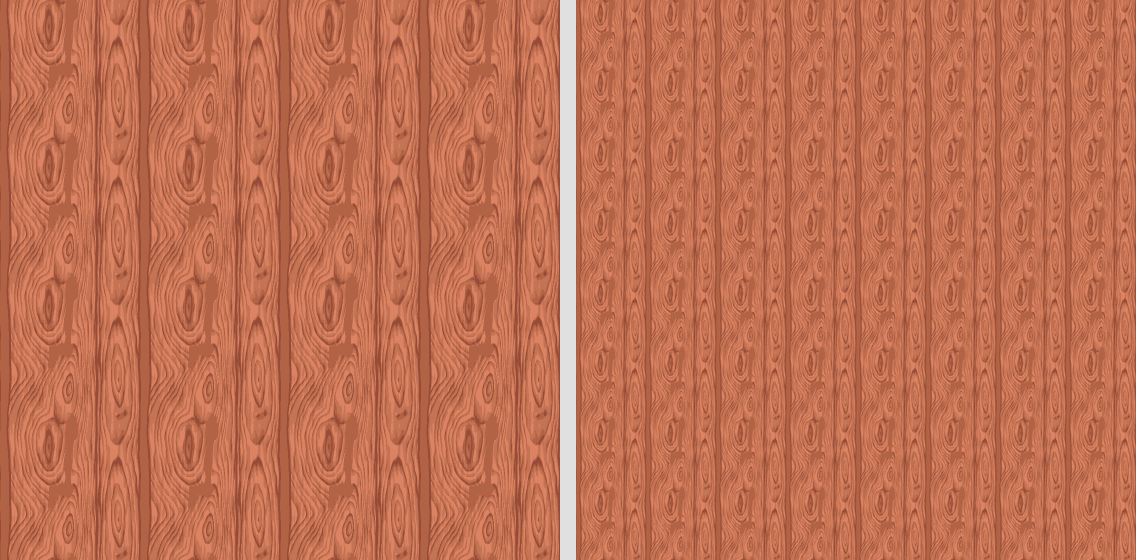
Left: one tile. Right: repeated 2 by 2.
Give the GLSL for this texture, as a Shadertoy shader.

```glsl
// Seamless wood grain: repeated planks with a dark knot, a flame figure and a narrow eye.
#define REPEATS 4.0
#define RINGS 34.0
#define BLEND 80.0
#define WARP 0.026
#define ROUGHNESS 0.007
#define FIBRE 0.30
#define PLANK_SPLIT 0.69
#define EDGE 0.018

const float TAU = 6.2831853;
const vec3 DARK  = vec3(0.59, 0.30, 0.22);
const vec3 BROWN = vec3(0.70, 0.39, 0.27);
const vec3 MID   = vec3(0.77, 0.45, 0.33);
const vec3 LIGHT = vec3(0.86, 0.515, 0.385);
const vec2 KNOT  = vec2(0.35, 0.807);
const vec2 FLAME = vec2(0.49, 0.22);
const vec2 EYE   = vec2(0.845, 0.29);

// Solid brown heartwood: centre and radii of each lobe
const vec4 HEART[4] = vec4[4](
    vec4(0.51, 0.94, 0.045, 0.10), vec4(0.485, 0.70, 0.022, 0.17),
    vec4(0.45, 0.50, 0.080, 0.05), vec4(0.37, 0.41, 0.025, 0.06));

vec2 gradient(vec2 cell, vec2 period) {
    cell = mod(cell, period);
    float h = fract(sin(dot(cell, vec2(127.1, 311.7))) * 4375.85);
    return vec2(cos(TAU * h), sin(TAU * h));
}

// Gradient noise that wraps after a whole number of cells
float noise(vec2 p, vec2 period) {
    vec2 i = floor(p), f = p - i, u = f * f * f * (f * (f * 6.0 - 15.0) + 10.0);
    vec2 e = vec2(0.0, 1.0);
    float a = dot(gradient(i, period), f);
    float b = dot(gradient(i + e.yx, period), f - e.yx);
    float c = dot(gradient(i + e.xy, period), f - e.xy);
    float d = dot(gradient(i + e.yy, period), f - e.yy);
    return mix(mix(a, b, u.x), mix(c, d, u.x), u.y);
}

float tileNoise(vec2 p, vec2 cells) { return noise(p * cells, cells); }

vec2 wrapped(vec2 d) { return d - round(d); }

float bump(vec2 p, vec2 centre, vec2 radii) {
    vec2 d = wrapped(p - centre) / radii;
    return exp(-dot(d, d));
}

// Soft-minimum weight of a column of stretched rings
float ringWeight(vec2 p, vec2 centre, float stretch, float lean) {
    vec2 d = wrapped(p - centre);
    float sum = 0.0;
    for (int j = -1; j <= 1; j++) {
        vec2 e = d + vec2(0.0, float(j));
        e.x -= lean * e.y;
        sum += exp(-BLEND * length(e / vec2(1.0, stretch)));
    }
    return sum;
}

float grainField(vec2 p) {
    if (p.x > PLANK_SPLIT) return -log(ringWeight(p, EYE, 4.8, 0.0)) / BLEND;
    vec2 q = p - vec2(0.06 * bump(p, vec2(0.27, 0.43), vec2(0.16, 0.13)), 0.0);
    float weight = ringWeight(q, KNOT, 1.9, 0.0) + ringWeight(q, FLAME, 2.4, 0.2);
    float figure = -log(weight) / BLEND;
    return mix(figure, p.x - 0.36, smoothstep(0.48, 0.66, p.x));
}

float line(float x, float halfWidth) {
    return 1.0 - smoothstep(halfWidth * 0.75, halfWidth * 1.25, abs(x));
}

vec3 wood(vec2 uv) {
    vec2 p = fract(uv * REPEATS);
    float sway = tileNoise(p, vec2(3.0, 3.0)) + 0.25 * tileNoise(p, vec2(7.0, 6.0));
    p.x = fract(p.x + WARP * sway);
    float fibre = tileNoise(p, vec2(64.0, 7.0));
    float patches = tileNoise(p, vec2(11.0, 4.0));

    // Growth rings that darken slowly, then break off sharply
    float field = grainField(p) + ROUGHNESS * tileNoise(p, vec2(26.0, 12.0));
    float drift = noise(vec2(field * 14.0, p.y * 2.0), vec2(64.0, 2.0));
    float weight = noise(vec2(field * 30.0 + 7.0, p.y * 3.0), vec2(64.0, 3.0));
    float ring = fract(RINGS * field + 1.2 * drift);
    float shade = ring * ring * (1.0 - smoothstep(0.88, 1.0, ring));
    float tone = 0.66 - (0.66 + 0.5 * weight) * shade;
    tone += FIBRE * fibre + 0.25 * patches + 0.06 * bump(p, KNOT, vec2(0.10, 0.24));

    // Dark lens of the knot
    float lens = length(wrapped(p - KNOT) / vec2(0.036, 0.165));
    float core = 0.20 + 0.13 * cos(lens * 11.0 + 2.5) + 0.2 * fibre;
    tone = mix(tone, core, 1.0 - smoothstep(0.94, 1.06, lens + 0.2 * fibre));

    // Heartwood
    float heart = 0.0;
    for (int i = 0; i < 4; i++) heart += bump(p, HEART[i].xy, HEART[i].zw);
    heart = smoothstep(0.38, 0.44, heart + 0.5 * fibre + 0.2 * patches);
    tone = mix(tone, 0.26 + 0.10 * fibre, heart);

    // Slanted bruise below the eye
    vec2 slant = vec2(p.x, p.y - 0.5 * (p.x - 0.86));
    float streak = tileNoise(slant, vec2(24.0, 40.0));
    tone -= (0.25 + 0.8 * streak) * bump(slant, vec2(0.86, 0.035), vec2(0.06, 0.03));

    // Plank joints: a brown band and thin dark lines
    float band = wrapped(vec2(p.x - 0.032, 0.0)).x;
    float frayed = band + 0.012 * tileNoise(p, vec2(4.0, 5.0));
    tone = mix(tone, 0.26 + 0.12 * fibre, line(frayed, 0.034));
    float joint = max(line(frayed - 0.033, 0.007), line(band + 0.036, 0.007));
    joint = max(joint, line(p.x - PLANK_SPLIT, 0.008));
    joint = max(joint, line(p.x - PLANK_SPLIT - 0.027, 0.005));
    tone = mix(tone, 0.10, joint);

    // Four flat tones with smoothed borders
    vec3 colour = mix(DARK, BROWN, smoothstep(0.17 - EDGE, 0.17 + EDGE, tone));
    colour = mix(colour, MID, smoothstep(0.36 - EDGE, 0.36 + EDGE, tone));
    return mix(colour, LIGHT, smoothstep(0.59 - EDGE, 0.59 + EDGE, tone));
}

void mainImage(out vec4 fragColor, in vec2 fragCoord) {
    vec3 colour = vec3(0.0);
    for (int i = 0; i < 4; i++) {
        vec2 offset = vec2(i % 2, i / 2) * 0.5 - 0.25;
        colour += 0.25 * wood((fragCoord + offset) / iResolution.xy);
    }
    fragColor = vec4(colour, 1.0);
}
```
